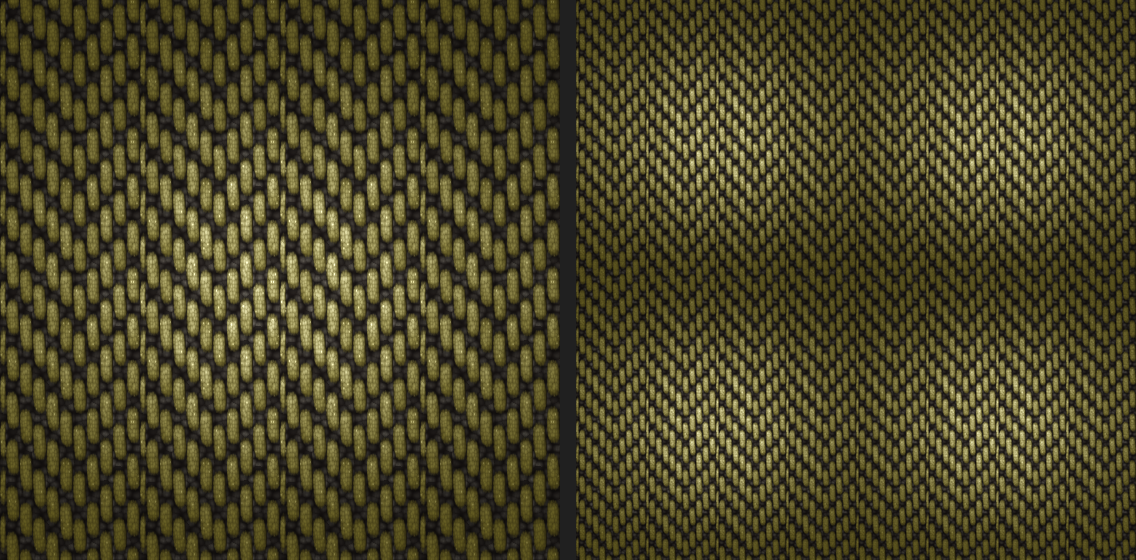
Left, the tile; right, the same tile 2 across and 2 down.
Write a three.js fragment shader that draws this texture.

```glsl
// Herringbone cloth: olive warp stitches in V rows over dark weft, lit from the centre.
varying vec2 vUv;

const float TAU = 6.2831853;
const float TILES = 4.0;        // pattern repeats across and down
const float COLUMNS = 10.0;     // warp threads per repeat
const float STITCHES = 3.0;     // stitches per thread and repeat
const float SLIVER = 0.045;     // narrow thread at the joint of two repeats
const float VALLEY = 5.0;       // thread at the bottom of the V
const float FALL = 0.345;       // stitch shift per thread, left of the valley
const float RISE = 0.35;        // stitch shift per thread, right of it
const float HALF_WIDTH = 0.485; // of the thread spacing
const float HALF_LENGTH = 0.38; // of the stitch spacing
const float SLANT = 0.05;
const float EDGE = 0.007;       // edge softness in repeat units

const vec3 WEFT_DARK = vec3(0.085, 0.070, 0.065);
const vec3 WEFT_LIGHT = vec3(0.30, 0.285, 0.26);
const vec3 OLIVE_DARK = vec3(0.17, 0.145, 0.065);
const vec3 OLIVE = vec3(0.43, 0.39, 0.11);
const vec3 PALE = vec3(0.88, 0.86, 0.65);

float hash(vec2 p) {
  return fract(sin(dot(p, vec2(127.1, 311.7))) * 4375.85);
}

// Wrapping cellular noise: x = distance to the nearest point, y = its random value
vec2 cells(vec2 p, vec2 period) {
  vec2 base = floor(p);
  vec2 nearest = vec2(2.0, 0.0);
  for (int j = -1; j <= 1; j++) {
    for (int i = -1; i <= 1; i++) {
      vec2 cell = base + vec2(float(i), float(j));
      vec2 id = mod(cell, period);
      vec2 point = cell + 0.15 + 0.7 * vec2(hash(id), hash(id + 41.3));
      float d = length(p - point);
      if (d < nearest.x) nearest = vec2(d, hash(id + 17.7));
    }
  }
  return nearest;
}

// Approximate distance to a long oval with tapered ends
float oval(vec2 p, vec2 size) {
  vec2 q = pow(abs(p) / size, vec2(2.6, 3.2));
  return (q.x + q.y - 1.0) * size.x / 2.6;
}

// Pale centre fading to the borders; periodic over the canvas
float lamp(vec2 uv) {
  vec2 c = 0.5 - 0.5 * cos(TAU * uv);
  return (0.35 + 0.65 * c.x) * (0.08 + 0.92 * c.y);
}

void main() {
  vec2 tile = fract(vUv * TILES);
  float glow = lamp(vUv);

  // Surface texture
  vec2 fibrePeriod = vec2(56.0, 34.0);
  vec2 fibre = cells(tile * fibrePeriod, fibrePeriod);
  vec2 tuftPeriod = vec2(17.0, 18.0);
  vec2 tuft = cells(tile * tuftPeriod, tuftPeriod);
  float mottle = 0.5 + 0.25 * sin(TAU * (3.0 * tile.x + 5.0 * tile.y))
                     + 0.25 * sin(TAU * (7.0 * tile.x - 4.0 * tile.y) + 1.7);

  // Warp thread: index, width and position across it
  float spacing = (1.0 - SLIVER) / COLUMNS;
  float across = (tile.x - SLIVER) / spacing;
  float column = floor(across);
  float width = spacing;
  float x = fract(across) - 0.5;
  if (tile.x < SLIVER) {
    column = -1.0;
    width = SLIVER;
    x = tile.x / SLIVER - 0.5;
  }

  // Stitch along the thread, shifted to form the V
  float offset = column - VALLEY;
  float shift = max(-offset * FALL, offset * RISE) + 0.05 * (hash(vec2(column, 3.0)) - 0.5);
  float along = tile.y * STITCHES - shift;
  float stitch = mod(floor(along), STITCHES);
  float variation = hash(vec2(column + 5.0, stitch + 9.0));
  vec2 p = vec2(x * width, (fract(along) - 0.5) / STITCHES);
  p.x += p.y * SLANT * step(0.0, column);
  p.x += 0.002 * sin(TAU * (4.0 * tile.y + variation));
  vec2 size = vec2(HALF_WIDTH * width, (HALF_LENGTH + 0.05 * (variation - 0.5)) / STITCHES);
  float d = oval(p, size) + 0.006 * (fibre.x - 0.4);
  float cover = 1.0 - smoothstep(-EDGE, EDGE, d);

  // Weft tufts, shaded beside the stitches
  float bump = (1.0 - smoothstep(0.1, 0.75, tuft.x)) * (0.25 + 0.75 * tuft.y);
  vec3 weft = mix(WEFT_DARK, WEFT_LIGHT, bump * (1.2 - 0.6 * fibre.x));
  weft *= (0.75 + 0.5 * glow) * mix(0.75, 1.05, smoothstep(0.0, 0.025, d));

  // Rounded, fibrous stitch: pale sheen above, bare olive below
  float side = clamp((p.x + 0.1 * size.x) / size.x, -1.0, 1.0);
  float dome = sqrt(1.0 - side * side);
  float height = p.y / size.y;
  float body = dome * (1.0 - 0.5 * smoothstep(0.55, 1.0, abs(height)));
  float grain = 1.0 - fibre.x + 0.25 * (fibre.y - 0.5);
  float upper = 0.82 + 0.3 * height;
  float sheen = body * body * (0.06 + 0.90 * glow) * (0.35 + 0.95 * grain) * upper;
  sheen *= 0.75 + 0.35 * mottle + 0.4 * (variation - 0.5);
  vec3 warp = mix(OLIVE_DARK, OLIVE, body * (0.6 + 0.5 * grain)) * (0.75 + 0.3 * glow);
  warp = mix(warp, PALE, clamp(sheen, 0.0, 1.0));

  // Tiny glints
  float glint = step(0.97, fibre.y) * (1.0 - smoothstep(0.1, 0.4, fibre.x));
  warp += 0.2 * glint * body * (0.4 + glow);

  gl_FragColor = vec4(mix(weft, warp, cover), 1.0);
}
```
